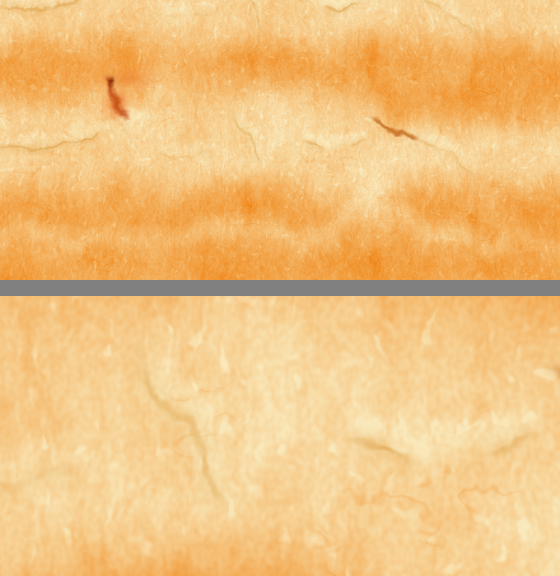
Top, the full canvas; bottom, a detail of the centre.
This texture is drawn by a Shadertoy shader. Its source:

```glsl
vec2 gradientAt(vec2 cell) {
    float a = 6.2832 * fract(sin(dot(cell, vec2(127.1, 311.7))) * 43758.5);
    return vec2(cos(a), sin(a));
}

// Gradient noise, roughly -0.7 to 0.7
float noise(vec2 p) {
    vec2 i = floor(p), f = fract(p), e = vec2(1, 0);
    vec2 u = f * f * f * (f * (f * 6.0 - 15.0) + 10.0);
    float low = mix(dot(gradientAt(i), f), dot(gradientAt(i + e), f - e), u.x);
    float high = mix(dot(gradientAt(i + e.yx), f - e.yx), dot(gradientAt(i + 1.0), f - 1.0), u.x);
    return mix(low, high, u.y);
}

float fbm(vec2 p) {
    float sum = 0.0, amp = 0.6;
    for (int i = 0; i < 4; i++) {
        sum += amp * noise(p);
        p = p * 2.03 + 17.3;
        amp *= 0.55;
    }
    return sum;
}

float blob(vec2 p, vec2 center, vec2 radius) {
    vec2 d = (p - center) / radius;
    return exp(-dot(d, d));
}

// Bent line from a to b, fading towards both ends
float crease(vec2 p, vec2 a, vec2 b, float sag, float width) {
    vec2 d = b - a;
    float t = clamp(dot(p - a, d) / dot(d, d), 0.0, 1.0);
    vec2 bend = normalize(vec2(-d.y, d.x)) * sag * 4.0 * t * (1.0 - t);
    float gap = length(p - a - d * t - bend);
    return (1.0 - smoothstep(0.0, width, gap)) * min(1.0, 7.0 * t * (1.0 - t));
}

// The family of folds shared by both rows
float folds(vec2 p, float width) {
    float f = crease(p, vec2(-0.04, 0.525), vec2(0.39, 0.46), 0.03, width);
    f = max(f, crease(p, vec2(1.07, 0.495), vec2(1.31, 0.505), 0.03, width));
    f = max(f, 0.7 * crease(p, vec2(0.82, 0.39), vec2(0.94, 0.61), -0.015, width));
    f = max(f, 0.6 * crease(p, vec2(1.42, 0.46), vec2(1.72, 0.64), -0.02, width));
    return max(f, 0.4 * crease(p, vec2(0.55, 0.55), vec2(0.78, 0.53), 0.02, width));
}

void mainImage(out vec4 fragColor, in vec2 fragCoord) {
    vec2 uv = fragCoord / iResolution.xy;
    vec2 p = vec2(2.0 * uv.x, 1.0 - uv.y);
    vec2 q = p + 0.035 * vec2(fbm(p * 11.0), fbm(p * 11.0 + 40.0));

    // Two browned bands with ragged, soft edges
    float ragged = 0.07 * fbm(vec2(p.x * 11.0, p.y * 3.0)) + 0.06 * noise(vec2(p.x * 3.0, 5.0));
    float y = p.y + ragged;
    float lowerEdge = 0.38 - 0.05 * smoothstep(0.5, 0.75, p.x) + 0.13 * smoothstep(1.27, 1.42, p.x);
    float upperBand = smoothstep(0.07, 0.25, y) * (1.0 - smoothstep(lowerEdge - 0.11, lowerEdge + 0.07, y));
    upperBand *= 1.0 - 0.6 * blob(q, vec2(0.58, 0.33), vec2(0.09, 0.13));
    float lowerBand = smoothstep(0.57, 0.77, y);
    float bake = 0.19 + 0.57 * max(upperBand, lowerBand);

    // Pale seam rising to a peak in the lower band
    float peak = exp(-pow((p.x - 1.34) / 0.15, 2.0));
    float seam = 0.845 - 0.14 * peak + 0.05 * smoothstep(1.4, 2.0, p.x);
    bake -= (0.28 + 0.1 * peak) * exp(-pow((y - seam) / (0.045 + 0.03 * peak), 2.0));
    bake -= 0.25 * blob(q, vec2(1.33, 0.77), vec2(0.08, 0.11));
    bake += 0.18 * blob(q, vec2(1.43, 0.71), vec2(0.09, 0.03));

    // Broad mottling, upright fibres and fine grain
    bake += 0.34 * fbm(p * vec2(3.5, 4.5));
    bake += 0.21 * fbm(q * vec2(28.0, 8.0) + 3.0);
    bake += 0.15 * noise(q * vec2(85.0, 42.0)) + 0.13 * noise(p * vec2(150.0, 115.0));
    bake -= 0.2 * smoothstep(0.25, 0.55, noise(q * vec2(58.0, 36.0) + 9.0));

    // Upright stains
    bake += 0.24 * blob(q, vec2(0.885, 0.74), vec2(0.018, 0.08));
    bake += 0.22 * blob(q, vec2(1.33, 0.26), vec2(0.018, 0.12));
    bake += 0.17 * blob(q, vec2(1.70, 0.25), vec2(0.012, 0.1));
    bake += 0.17 * blob(q, vec2(1.70, 0.76), vec2(0.014, 0.1));
    bake += 0.15 * blob(q, vec2(0.90, 0.20), vec2(0.02, 0.07));
    bake += 0.14 * blob(q, vec2(1.34, 0.95), vec2(0.025, 0.08));

    // Folds repeat twice down, each with a pale rim above
    float fold = 0.0, rim = 0.0;
    for (int row = 0; row < 2; row++) {
        vec2 r = q + vec2(0.0, 0.5 * float(row));
        fold = max(fold, max(folds(r, 0.012), 0.35 * folds(r, 0.035)));
        rim = max(rim, folds(r + vec2(0.0, 0.024), 0.04));
    }
    fold *= smoothstep(-0.45, 0.2, noise(p * 14.0));
    bake -= 0.18 * rim;
    bake -= 0.25 * blob(q, vec2(0.50, 0.41), vec2(0.06, 0.025));

    // Faint broken wrinkles over the pale parts
    float wrinkle = 1.0 - smoothstep(0.0, 0.035, abs(fbm(q * vec2(5.0, 7.0) + 60.0)));
    bake += 0.16 * wrinkle * smoothstep(0.0, 0.3, noise(p * 6.0 + 21.0));

    vec3 cream = vec3(0.975, 0.885, 0.69), crust = vec3(0.94, 0.56, 0.15);
    vec3 color = mix(cream, crust, clamp(bake, -0.08, 1.12));
    color = mix(color, vec3(0.86, 0.61, 0.25), 0.6 * fold);

    // Torn pit and its shadowed cleft
    float pit = max(blob(q, vec2(0.42, 0.37), vec2(0.035, 0.045)),
                    0.6 * blob(q, vec2(0.46, 0.28), vec2(0.07, 0.03)));
    color = mix(color, vec3(0.92, 0.48, 0.17), 0.8 * pit);
    float cleft = crease(q, vec2(0.375, 0.26), vec2(0.47, 0.43), 0.012, 0.022);
    color = mix(color, vec3(0.75, 0.29, 0.07), 0.8 * cleft);
    color = mix(color, vec3(0.48, 0.14, 0.03), 0.8 * blob(q, vec2(0.392, 0.295), vec2(0.011, 0.018)));
    float split = crease(q, vec2(1.32, 0.42), vec2(1.50, 0.485), 0.012, 0.014);
    color = mix(color, vec3(0.76, 0.40, 0.09), 0.8 * split);

    fragColor = vec4(color, 1.0);
}
```
